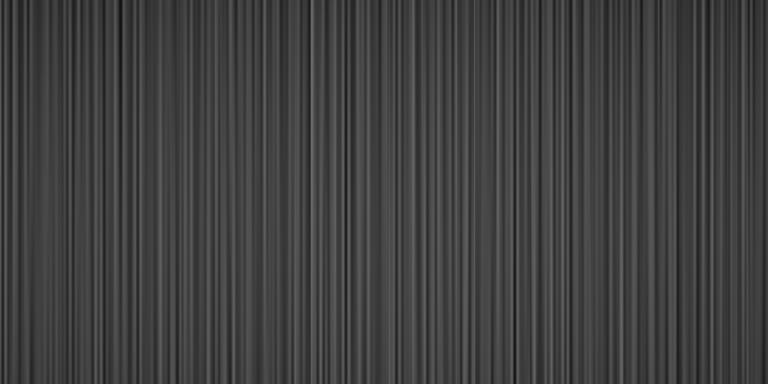
A WebGL 1 fragment shader for this texture:

```glsl
precision highp float;
// Dark brushed metal: fine vertical grey streaks under a soft central glow.
uniform vec2 u_resolution;

const float BASE_GREY = 0.270;
const float FINE_COLUMNS = 273.0;   // columns across the canvas
const float MID_COLUMNS = 167.0;
const float BROAD_COLUMNS = 57.0;
const float FINE_CONTRAST = 0.095;
const float MID_CONTRAST = 0.062;
const float BROAD_CONTRAST = 0.010;
const float NEIGHBOUR_CONTRAST = 0.42; // pushes adjacent columns apart
const float STREAK_CHANGES = 0.7;   // tone changes along the height
const float HAIRLINE_CELLS = 90.0;
const float HAIRLINE_WIDTH = 0.0018;
const float HAIRLINE_GAIN = 0.11;
const vec2 GLOW_CENTRE = vec2(0.5, 0.42);
const float VIGNETTE = 0.115;
const float EDGE_POSITION = 0.995;
const float EDGE_WIDTH = 0.003;
const float EDGE_DEPTH = 0.09;

float hash(vec2 p) {
  return fract(sin(dot(p, vec2(12.9898, 78.233))) * 43758.5453);
}

// Tone of one column, drifting slowly along its length, from -1 to 1
float columnTone(float id, float y, float seed) {
  float along = y * STREAK_CHANGES + 7.0 * hash(vec2(id, seed + 0.5));
  float row = floor(along);
  float blend = smoothstep(0.0, 1.0, along - row);
  float low = hash(vec2(id + seed * 17.0, row));
  float high = hash(vec2(id + seed * 17.0, row + 1.0));
  return mix(low, high, blend) * 2.0 - 1.0;
}

// Columns contrasted with their neighbours, then blended into streaks
float streaks(vec2 uv, float columns, float seed) {
  float x = uv.x * columns;
  float id = floor(x);
  float before = columnTone(id - 1.0, uv.y, seed);
  float left = columnTone(id, uv.y, seed);
  float right = columnTone(id + 1.0, uv.y, seed);
  float after = columnTone(id + 2.0, uv.y, seed);
  float leftTone = left - NEIGHBOUR_CONTRAST * (before + right);
  float rightTone = right - NEIGHBOUR_CONTRAST * (left + after);
  return mix(leftTone, rightTone, smoothstep(0.0, 1.0, x - id));
}

// Sparse bright scratches, at most one in each cell
float hairlines(vec2 uv) {
  float id = floor(uv.x * HAIRLINE_CELLS);
  float centre = (id + 0.2 + 0.6 * hash(vec2(id, 91.0))) / HAIRLINE_CELLS;
  float strength = smoothstep(0.55, 1.0, hash(vec2(id, 53.0)));
  float fade = 0.65 + 0.35 * columnTone(id, uv.y, 29.0);
  float line = 1.0 - smoothstep(0.0, HAIRLINE_WIDTH, abs(uv.x - centre));
  return line * strength * fade;
}

void main() {
  vec2 uv = gl_FragCoord.xy / u_resolution;

  // Layered grain
  float grey = BASE_GREY;
  grey += FINE_CONTRAST * streaks(uv, FINE_COLUMNS, 3.0);
  grey += MID_CONTRAST * streaks(uv, MID_COLUMNS, 11.0);
  grey += BROAD_CONTRAST * streaks(uv, BROAD_COLUMNS, 19.0);
  grey += HAIRLINE_GAIN * hairlines(uv);

  // Glow and dark groove at the right edge
  vec2 offset = uv - GLOW_CENTRE;
  grey -= VIGNETTE * dot(offset, offset);
  grey -= EDGE_DEPTH * (1.0 - smoothstep(0.0, EDGE_WIDTH, abs(uv.x - EDGE_POSITION)));

  gl_FragColor = vec4(vec3(clamp(grey, 0.07, 0.55)), 1.0);
}
```
